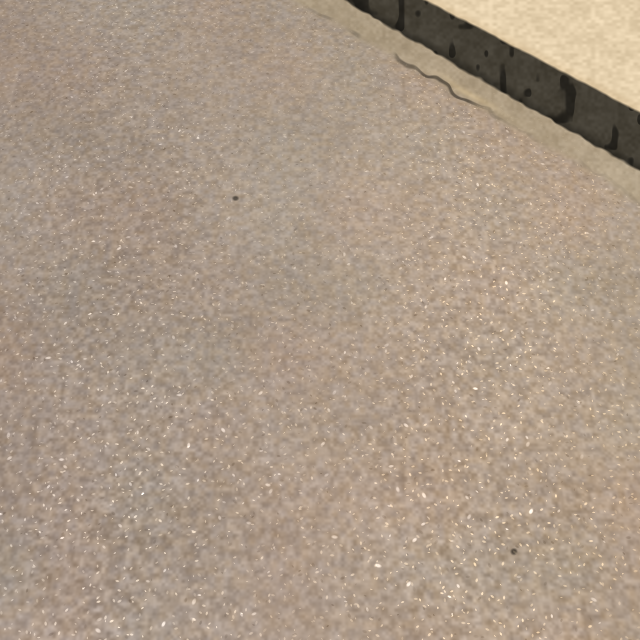
Write a WebGL 1 fragment shader that draws this texture.

```glsl
precision highp float;
// Sunlit speckled asphalt road with a shaded curb and pale pavement in the upper right corner.
uniform vec2 u_resolution;

float hash(vec2 p) {
  vec3 q = fract(vec3(p.xyx) * 0.1031);
  q += dot(q, q.yzx + 33.33);
  return fract((q.x + q.y) * q.z);
}

float noise(vec2 p) {
  vec2 i = floor(p), f = fract(p);
  f = f * f * (3.0 - 2.0 * f);
  return mix(mix(hash(i), hash(i + vec2(1.0, 0.0)), f.x),
             mix(hash(i + vec2(0.0, 1.0)), hash(i + vec2(1.0)), f.x), f.y);
}

float fbm(vec2 p) {
  float sum = 0.0, amp = 0.5;
  for (int i = 0; i < 4; i++) {
    sum += amp * noise(p);
    p = mat2(1.6, 1.2, -1.2, 1.6) * p + 17.3;
    amp *= 0.5;
  }
  return sum / 0.9375;
}

// Bright stone chips, one at a random place in each cell.
float chips(vec2 p, float density) {
  float sum = 0.0;
  vec2 cell = floor(p);
  for (int y = -1; y <= 1; y++) {
    for (int x = -1; x <= 1; x++) {
      vec2 id = cell + vec2(float(x), float(y));
      vec2 d = p - id - vec2(hash(id + 3.7), hash(id + 41.2));
      float a = 3.14159 * hash(id + 71.9);
      d = mat2(cos(a), -sin(a), sin(a), cos(a)) * d;
      float size = mix(0.2, 0.45, hash(id + 11.4));
      float shape = 1.0 - smoothstep(0.3, 1.0, length(d * vec2(1.0, 1.7)) / size);
      sum += shape * step(1.0 - density, hash(id + 90.1)) * mix(0.35, 1.0, hash(id + 57.0));
    }
  }
  return min(sum, 1.0);
}

float band(float x, float center, float width) {
  float d = (x - center) / width;
  return exp(-d * d);
}

void main() {
  vec2 uv = gl_FragCoord.xy / u_resolution;
  float aa = 1.2 / u_resolution.y;

  // Perspective ground coordinates: the grain shrinks towards the top.
  float depth = 1.0 / (1.0 - 0.36 * uv.y);
  vec2 ground = vec2(uv.x - 0.5, uv.y) * depth + 3.0;

  // Road tone: grey on the left, warmer on the right, with broad stains.
  vec3 road = mix(vec3(0.635, 0.573, 0.517), vec3(0.690, 0.615, 0.535), smoothstep(0.05, 0.95, uv.x));
  road += vec3(0.015, 0.012, 0.014) * (1.0 - uv.y);
  road += 0.07 * (fbm(uv * vec2(5.0, 6.0) + 8.0) - 0.5);
  road += vec3(0.02, -0.005, -0.012) * (noise(uv * 9.0 + 4.0) - 0.5);

  // Wheel tracks: coarse bands beside a smoother middle.
  float rough = 0.45 + 0.5 * band(uv.x, 0.18, 0.17) + 0.55 * band(uv.x, 0.75, 0.2);
  rough *= mix(1.15, 0.55, smoothstep(0.2, 1.0, uv.y));
  rough *= 0.65 + 0.7 * fbm(uv * 11.0);

  float grain = noise(ground * 105.0) + 0.7 * noise(ground * 190.0 + 31.0) - 0.85;
  road += grain * (0.055 + 0.065 * rough);
  float tint = noise(ground * 80.0 + 60.0) - 0.5;
  road += vec3(0.025, 0.005, -0.03) * tint;
  vec3 chipColor = mix(vec3(0.25, 0.25, 0.24), vec3(0.28, 0.24, 0.17), uv.x);
  road += chipColor * rough * chips(ground * 90.0, 0.36);
  road += 0.32 * rough * chips(ground * 62.0 + 19.0, 0.055);
  road -= 0.09 * chips(ground * 75.0 + 47.0, 0.10);

  // Two dark pits.
  float pit = min(length((uv - vec2(0.368, 0.690)) * vec2(1.0, 1.3)), length(uv - vec2(0.803, 0.138)));
  road *= 1.0 - 0.5 * (1.0 - smoothstep(0.002, 0.007, pit));

  // Heights above the slanted gutter, curb foot and curb top lines.
  float wobble = noise(uv * 32.0) - 0.5;
  float gutter = uv.y - 1.0 + 0.586 * (uv.x - 0.456) + 0.012 * wobble;
  float foot = uv.y - 1.0 + 0.575 * (uv.x - 0.536) + 0.005 * (noise(uv * 85.0) - 0.5);
  float top = uv.y - 1.0 + 0.523 * (uv.x - 0.664) + 0.002 * (noise(uv * 70.0) - 0.5);

  // Smooth gutter strip with a broken crack along its edge.
  vec3 strip = vec3(0.665, 0.600, 0.495) + 0.10 * (fbm(uv * vec2(38.0, 55.0)) - 0.5);
  strip += 0.07 * (noise(uv * 200.0) - 0.5);
  strip += 0.05 * smoothstep(0.8, 1.0, uv.x);
  vec3 color = mix(road, strip, 0.85 * smoothstep(-0.008, 0.012, gutter));
  float crackReach = smoothstep(0.47, 0.60, uv.x) * (1.0 - smoothstep(0.77, 0.80, uv.x));
  float crack = 1.0 - smoothstep(0.001, 0.005, abs(gutter - 0.005 + 0.012 * (noise(uv * 60.0) - 0.5)));
  color *= 1.0 - 0.38 * crack * (0.15 + crackReach) * smoothstep(0.25, 0.6, noise(uv * 28.0 + 5.0));
  float ledge = band(gutter, 0.017, 0.006) * band(uv.x, 0.735, 0.045);
  color += vec3(0.10, 0.085, 0.05) * ledge;

  // Shaded curb face with dark blotches and a darker foot.
  vec3 curb = vec3(0.270, 0.250, 0.210) + 0.07 * (fbm(uv * 60.0) - 0.5);
  curb += 0.04 * (noise(uv * 190.0) - 0.5);
  float blotch = smoothstep(0.70, 0.84, noise(uv * vec2(75.0, 48.0) + 12.0));
  curb *= 1.0 - 0.45 * blotch;
  curb *= mix(0.72, 1.0, smoothstep(0.0, 0.018, foot));
  color = mix(color, curb, smoothstep(-aa - 0.001, aa + 0.001, foot));

  // Pale sunlit pavement above the curb.
  vec3 pavement = vec3(0.895, 0.812, 0.675) + 0.09 * (fbm(uv * vec2(30.0, 55.0)) - 0.5);
  pavement += 0.09 * (noise(uv * vec2(150.0, 210.0)) - 0.5);
  pavement -= vec3(0.03, 0.04, 0.05) * (1.0 - smoothstep(0.0, 0.02, top));
  color = mix(color, pavement, smoothstep(-aa - 0.001, aa + 0.001, top));

  gl_FragColor = vec4(clamp(color, 0.0, 1.0), 1.0);
}
```
